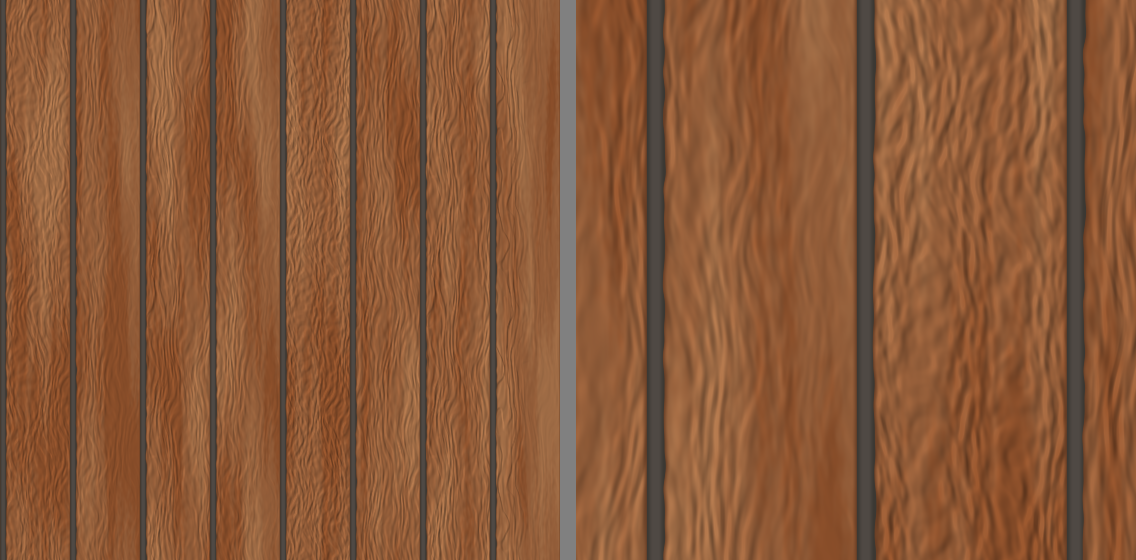
Left, the full canvas; right, a detail of the centre.
This texture is drawn by a Shadertoy shader. Its source:

```glsl
// Eight upright rough-sawn timber boards parted by narrow dark grey gaps.
// Each board has its own embossed grain (warped gradient noise plus split
// contours) lit from one side, over soft lengthwise streaks of colour.

const float BOARDS = 8.0;
const float GAP_HALF = 0.042;   // in board widths
const float GAP_CENTRE = 0.046;

const vec3 WOOD_MID   = vec3(0.57, 0.36, 0.22);
const vec3 WOOD_DARK  = vec3(0.53, 0.30, 0.16);
const vec3 WOOD_LIGHT = vec3(0.62, 0.42, 0.27);
const vec3 WOOD_DEEP  = vec3(0.38, 0.22, 0.13);
const vec3 GAP_LIGHT  = vec3(0.31, 0.285, 0.265);
const vec3 GAP_DARK   = vec3(0.23, 0.22, 0.20);

// Per board: grain seed, grain cells per half height, roughness,
// smoothing of the right side, strength of the splits
const float SEED[8]   = float[8](0., 1., 2., 1., 4., 5., 2., 7.);
const float CELLS[8]  = float[8](22., 16., 15., 16., 26., 14., 15., 10.);
const float ROUGH[8]  = float[8](.9, .75, .85, .8, 1., .95, 1., .55);
const float SMOOTH[8] = float[8](.1, .7, .1, .65, 0., .1, .1, .7);
const float SPLIT[8]  = float[8](.2, .2, .8, .2, .1, .5, .8, 1.);

float hash(vec3 p) {
    p = fract(p * vec3(0.1031, 0.1030, 0.0973));
    p += dot(p, p.yxz + 33.33);
    return fract((p.x + p.y) * p.z);
}

float cornerValue(vec2 cell, vec2 offset, float period, float seed) {
    float angle = 6.2832 * hash(vec3(cell.x, mod(cell.y, period), seed) + 7.0);
    return dot(vec2(cos(angle), sin(angle)), offset);
}

// Gradient noise that wraps vertically after a whole number of cells
float noise(vec2 p, float period, float seed) {
    vec2 i = floor(p), f = p - i;
    vec2 w = f * f * f * (f * (f * 6.0 - 15.0) + 10.0);
    vec2 e = vec2(1.0, 0.0);
    float low  = mix(cornerValue(i, f, period, seed),
                     cornerValue(i + e.xy, f - e.xy, period, seed), w.x);
    float high = mix(cornerValue(i + e.yx, f - e.yx, period, seed),
                     cornerValue(i + e.xx, f - e.xx, period, seed), w.x);
    return mix(low, high, w.y);
}

// Relief of a board; p.x runs across the board, p.y is 0 to 1 per grain repeat
float relief(vec2 p, int board) {
    float seed = SEED[board], cells = CELLS[board];
    float warp = noise(vec2(p.x * 3.0, p.y * 5.0), 5.0, seed + 11.0);
    vec2 q = vec2(p.x * 19.0 + 3.0 * warp, p.y * cells);
    float coarse = noise(q, cells, seed);
    float fine = noise(q * 2.0, cells * 2.0, seed + 23.0);
    float grain = smoothstep(-0.3, 0.3, coarse) + 0.4 * fine;
    grain *= ROUGH[board] * (1.0 - SMOOTH[board] * smoothstep(0.3, 0.8, p.x));

    // Long splits follow contours of a slow field, strongest at the left
    float ragged = noise(vec2(p.x * 8.0, p.y * 14.0), 14.0, seed + 31.0);
    float contour = fract(p.x * 7.0 + 2.2 * warp + 0.7 * ragged);
    float saw = contour * (1.0 - smoothstep(0.82, 1.0, contour));
    float fade = 1.0 - smoothstep(0.12, 0.6, p.x);
    return grain + 0.9 * saw * fade * SPLIT[board];
}

// Side-lit slope of the relief, sampled at a fixed step of the canvas
float embossing(vec2 p, int board) {
    const float STEP = 0.0013;
    vec2 toLight = STEP * vec2(BOARDS, -1.2);
    return relief(p + toLight, board) - relief(p - toLight, board);
}

vec3 woodColour(float across, float y, int board) {
    float seed = float(board) + 50.0;
    float broad = noise(vec2(across * 2.5, y * 2.0), 2.0, seed);
    float streak = noise(vec2(across * 9.0, y * 5.0), 5.0, seed + 20.0);
    float fleck = noise(vec2(across * 30.0, y * 70.0), 70.0, seed + 40.0);
    float boardTint = 0.3 * (hash(vec3(seed, 3.0, 9.0)) - 0.5);
    float tone = 1.5 * broad + 0.6 * streak + 0.25 * fleck + boardTint;
    vec3 colour = mix(WOOD_MID, WOOD_LIGHT, smoothstep(0.0, 0.7, tone));
    return mix(colour, WOOD_DARK, smoothstep(0.0, 0.6, -tone));
}

void mainImage(out vec4 fragColor, in vec2 fragCoord) {
    vec2 uv = fragCoord / iResolution.xy;
    float x = uv.x * BOARDS - GAP_CENTRE;
    int board = int(mod(floor(x), BOARDS));
    float across = fract(x);
    float pixel = BOARDS / iResolution.x;

    // Distance inside the board edge, chipped a little on the left
    float chips = noise(vec2(0.5, uv.y * 60.0), 60.0, float(board) + 80.0);
    float chipping = 0.018 * chips * step(across, 0.5);
    float inside = 0.5 - abs(across - 0.5) - GAP_HALF - chipping;

    // Timber with lit grain and darkened edges
    vec3 wood = woodColour(across, uv.y, board);
    float slope = embossing(vec2(across, uv.y * 2.0), board);
    wood *= 1.0 + clamp(0.25 * slope, -0.38, 0.16);
    wood = mix(WOOD_DEEP, wood, smoothstep(-0.01, 0.025, inside));

    // Gap, darker toward its sides
    float fromCentre = min(across, 1.0 - across) / GAP_HALF;
    vec3 gap = mix(GAP_LIGHT, GAP_DARK, smoothstep(0.3, 1.0, fromCentre));

    float cover = smoothstep(-0.6 * pixel, 0.6 * pixel, inside);
    fragColor = vec4(mix(gap, wood, cover), 1.0);
}
```
